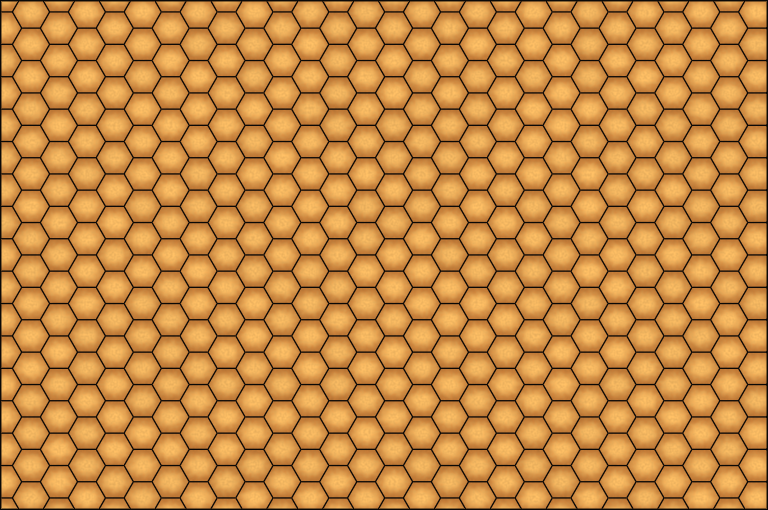
A Shadertoy shader for this pattern:

```glsl
// Honeycomb of flat-topped amber cells with grainy glowing centres and thin dark seams.

const vec2 CELL_COUNT = vec2(27.5, 15.74);    // columns and rows across the canvas
const vec2 FIRST_CELL = vec2(1.11, 0.372);    // centre of the first cell, in columns and rows
const vec2 CELL_STEP = vec2(0.8660254, 1.0);  // column and row pitch, cell height = 1
const float SEAM_WIDTH = 0.041;
const float FRAME_WIDTH = 0.045;

const vec3 SEAM_COLOR = vec3(0.04, 0.03, 0.025);
const vec3 RIM_COLOR = vec3(0.745, 0.47, 0.21);
const vec3 GLOW_COLOR = vec3(0.96, 0.72, 0.38);

float hash(vec2 p) {
    vec3 q = fract(p.xyx * vec3(0.1031, 0.103, 0.0973));
    q += dot(q, q.yzx + 33.33);
    return fract((q.x + q.y) * q.z);
}

// Dot product of a random unit gradient with the offset from its lattice corner
float cornerSlope(vec2 corner, vec2 offset) {
    float angle = 6.2831853 * hash(corner);
    return dot(vec2(cos(angle), sin(angle)), offset);
}

float gradientNoise(vec2 p) {
    vec2 i = floor(p), f = fract(p);
    vec2 u = f * f * f * (f * (f * 6.0 - 15.0) + 10.0);
    vec2 e = vec2(1.0, 0.0);
    float low = mix(cornerSlope(i, f), cornerSlope(i + e.xy, f - e.xy), u.x);
    float high = mix(cornerSlope(i + e.yx, f - e.yx), cornerSlope(i + e.xx, f - e.xx), u.x);
    return mix(low, high, u.y);
}

// Centre of the nearest cell, chosen from two interleaved rectangular lattices
vec2 cellCenter(vec2 p) {
    vec2 period = CELL_STEP * vec2(2.0, 1.0);
    vec2 a = period * floor(p / period + 0.5);
    vec2 b = period * (floor(p / period) + 0.5);
    return distance(p, a) < distance(p, b) ? a : b;
}

// Distance inward from the border of a hexagon of height 1
float hexInset(vec2 q) {
    q = abs(q);
    return 0.5 - max(q.y, dot(q, vec2(0.8660254, 0.5)));
}

// Antialiased coverage of a band reaching the given half width from its axis
float bandCoverage(float dist, float halfWidth, float pixel) {
    return clamp((halfWidth - dist) / pixel + 0.5, 0.0, 1.0);
}

vec3 cellColor(vec2 q, vec2 p, float variation) {
    float mottle = gradientNoise(p * 6.0 + 40.0);
    float grain = gradientNoise(p * 13.0 + 90.0);
    float radius = length(q / vec2(0.66, 0.50)) + 0.12 * mottle + 0.16 * grain;
    float glow = 1.0 - smoothstep(0.2, 1.0, radius);
    float shade = 1.0 + 0.03 * (variation - 0.5) + 0.09 * grain;
    return mix(RIM_COLOR, GLOW_COLOR, glow) * shade;
}

void mainImage(out vec4 fragColor, in vec2 fragCoord) {
    vec2 uv = fragCoord / iResolution.xy;
    vec2 p = (uv * CELL_COUNT - FIRST_CELL) * CELL_STEP;
    float pixel = CELL_COUNT.y / iResolution.y;

    // Cell fill
    vec2 center = cellCenter(p);
    vec2 q = p - center;
    vec3 color = cellColor(q, p, hash(center * 7.0 + 300.0));

    // Seams between cells and the frame along the canvas border
    float seam = bandCoverage(hexInset(q), 0.5 * SEAM_WIDTH, pixel);
    vec2 border = min(uv, 1.0 - uv) * CELL_COUNT * CELL_STEP;
    float frame = bandCoverage(min(border.x, border.y), FRAME_WIDTH, pixel);
    color = mix(color, SEAM_COLOR, max(seam, frame));

    fragColor = vec4(color, 1.0);
}
```
